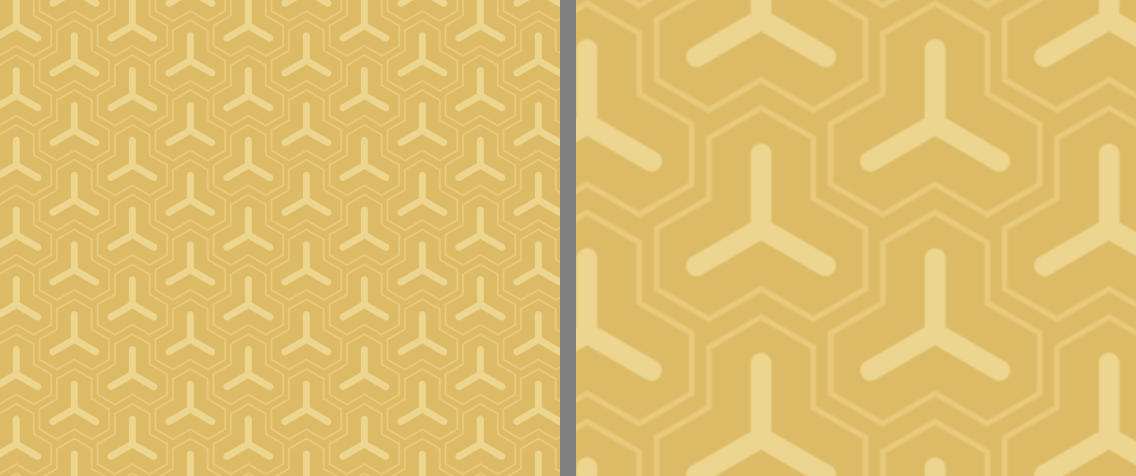
Left: the whole. Right: its middle third, enlarged.
This pattern is drawn by a WebGL 1 fragment shader. Its source:

```glsl
precision highp float;
// Staggered three-armed stars inside three-lobed outlines, pale gold on gold.

uniform vec2 u_resolution;

// Lengths are fractions of the canvas width.
const vec2  PITCH           = vec2(0.10358, 0.12448); // column and row spacing
const vec2  ORIGIN          = vec2(0.4435, 0.4306);   // centre of one star
const float LOBE_APOTHEM    = 0.0311;
const float LOBE_OFFSET     = 0.0359;
const float LINE_HALF_WIDTH = 0.00165;
const float ARM_LENGTH      = 0.0443;
const float ARM_RADIUS      = 0.0062;
const float SOFTNESS        = 0.0011;

const vec3 GROUND_COLOR = vec3(0.868, 0.730, 0.396);
const vec3 LINE_COLOR   = vec3(0.908, 0.792, 0.490);
const vec3 ARM_COLOR    = vec3(0.925, 0.834, 0.555);

const vec2 SECTOR_NORMAL = vec2(0.5, -0.8660254);
const vec2 ROOF_NORMAL   = vec2(0.5, 0.8660254);

// Folds the threefold symmetry onto the upright arm.
vec2 foldToArm(vec2 p) {
  p.x = abs(p.x);
  p -= 2.0 * max(dot(p, SECTOR_NORMAL), 0.0) * SECTOR_NORMAL;
  return vec2(abs(p.x), p.y);
}

// Signed distance to the three merged hexagons, with mitred corners.
float lobeDistance(vec2 p) {
  float roof = dot(p - vec2(0.0, LOBE_OFFSET), ROOF_NORMAL);
  return max(p.x, roof) - LOBE_APOTHEM;
}

// Signed distance to a round-ended arm.
float armDistance(vec2 p) {
  return length(p - vec2(0.0, clamp(p.y, 0.0, ARM_LENGTH))) - ARM_RADIUS;
}

float coverage(float d) {
  float blur = max(SOFTNESS, 0.75 / u_resolution.x);
  return 1.0 - smoothstep(-blur, blur, d);
}

void main() {
  vec2 p = gl_FragCoord.xy / u_resolution.x - ORIGIN;
  float nearestColumn = floor(p.x / PITCH.x + 0.5);
  float lineDist = 1.0;
  float armDist = 1.0;

  // Neighbouring outlines interlock, so test the surrounding cells.
  for (int i = -1; i <= 1; i++) {
    float column = nearestColumn + float(i);
    float stagger = 0.5 * mod(column, 2.0);
    float nearestRow = floor(p.y / PITCH.y - stagger + 0.5);
    for (int j = -1; j <= 1; j++) {
      vec2 cell = vec2(column, nearestRow + float(j) + stagger);
      vec2 q = foldToArm(p - cell * PITCH);
      lineDist = min(lineDist, abs(lobeDistance(q)) - LINE_HALF_WIDTH);
      armDist = min(armDist, armDistance(q));
    }
  }

  vec3 color = mix(GROUND_COLOR, LINE_COLOR, coverage(lineDist));
  color = mix(color, ARM_COLOR, coverage(armDist));
  gl_FragColor = vec4(color, 1.0);
}
```
